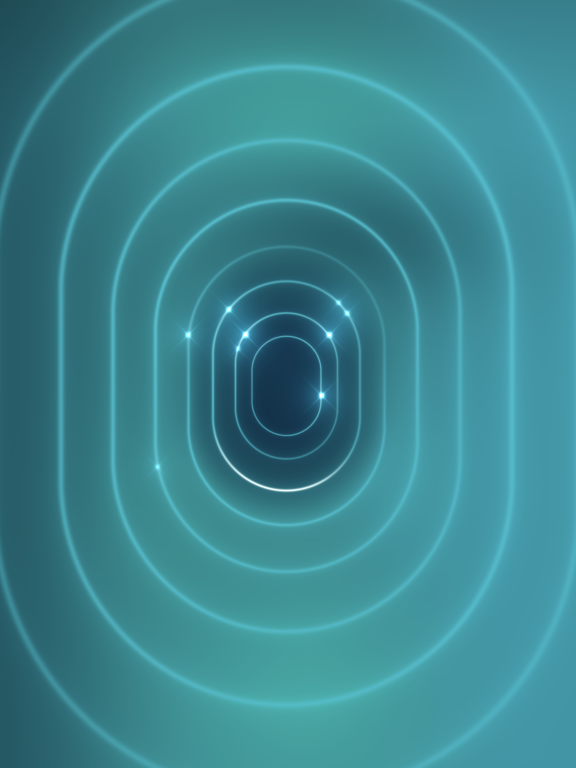
This background is drawn by a WebGL 2 fragment shader. Its source:

```glsl
#version 300 es
precision highp float;
// Teal tunnel of nested glowing capsule rings with small glints around a dark core.
uniform vec2 u_resolution;
out vec4 fragColor;

// Signed distance to an upright capsule of the given half width.
float capsule(vec2 p, float halfWidth) {
  float reach = 0.41 * halfWidth + 0.0013;
  return length(vec2(p.x, p.y - clamp(p.y, -reach, reach))) - halfWidth;
}

// Soft elliptical spot, 1 at its centre.
float spot(vec2 p, vec2 centre, vec2 radius) {
  vec2 d = (p - centre) / radius;
  return exp(-dot(d, d));
}

// Wall colour: dark left side, blue right side, green light above and below.
vec3 backdrop(vec2 p) {
  vec3 col = mix(vec3(0.14, 0.34, 0.385), vec3(0.235, 0.535, 0.56), smoothstep(-0.41, -0.10, p.x));
  col = mix(col, vec3(0.26, 0.585, 0.645), smoothstep(0.02, 0.30, p.x));
  col = mix(col, vec3(0.27, 0.64, 0.625), 0.85 * spot(p, vec2(0.015, 0.36), vec2(0.16, 0.10)));
  col = mix(col, vec3(0.28, 0.65, 0.635), 0.90 * spot(p, vec2(0.02, -0.41), vec2(0.16, 0.15)));
  col = mix(col, vec3(0.24, 0.56, 0.56), 0.6 * spot(p, vec2(-0.14, -0.20), vec2(0.12, 0.14)));
  col *= 1.0 - 0.18 * smoothstep(0.32, 0.56, p.y);
  // Shadow cast up and to the right of the core
  col = mix(col, vec3(0.13, 0.33, 0.375), 0.72 * spot(p, vec2(0.09, 0.185), vec2(0.17, 0.085)));
  col = mix(col, vec3(0.15, 0.36, 0.40), 0.4 * spot(p, vec2(0.0, 0.10), vec2(0.20, 0.13)));
  return mix(col, vec3(0.27, 0.62, 0.66), 0.6 * spot(p, vec2(0.15, -0.125), vec2(0.07, 0.08)));
}

// Bright point: x is its core with crossed rays, y is its wide halo.
vec2 glint(vec2 d) {
  float r = length(d);
  vec2 diagonal = abs(vec2(d.x + d.y, d.x - d.y));
  float rays = exp(-min(diagonal.x, diagonal.y) / 0.0012 - r / 0.012);
  return vec2(exp(-r * r / 0.000011) + 0.28 * rays, exp(-r / 0.017));
}

void main() {
  vec2 p = (gl_FragCoord.xy - 0.5 * u_resolution) / u_resolution.y;
  vec2 q = p + vec2(0.002, 0.0025);
  float pixel = 1.0 / u_resolution.y;
  vec3 col = backdrop(p);

  // Dark core, deepest in the middle
  float core = capsule(q - vec2(-0.004, 0.004), 0.08);
  col = mix(col, vec3(0.115, 0.29, 0.355), 0.94 * (1.0 - smoothstep(0.0, 0.075, core)));
  col = mix(col, vec3(0.075, 0.195, 0.285), 1.0 - smoothstep(-0.06, 0.018, core));

  // Glints: position and strength
  vec3 glints[9] = vec3[9](
    vec3(-0.055, 0.064, 1.0), vec3(0.054, 0.064, 0.95), vec3(-0.077, 0.097, 0.7),
    vec3(0.077, 0.092, 0.5), vec3(0.066, 0.106, 0.4), vec3(0.044, -0.015, 1.0),
    vec3(-0.130, 0.064, 0.6), vec3(-0.065, 0.046, 0.4), vec3(-0.170, -0.108, 0.25));
  vec2 sparkle = vec2(0.0);
  for (int i = 0; i < 9; i++) sparkle += glints[i].z * glint(p - glints[i].xy);
  col += vec3(0.13, 0.32, 0.37) * sparkle.y;

  // Rings: half width, opacity, angle of the brightest side, contrast around the loop
  vec4 rings[8] = vec4[8](
    vec4(0.0449, 0.75, 0.5, 0.2), vec4(0.0664, 0.85, 2.4, 0.5),
    vec4(0.0957, 0.90, 3.3, 0.4), vec4(0.1276, 0.85, -2.1, 0.7),
    vec4(0.1706, 0.92, 2.3, 0.3), vec4(0.2259, 0.80, 3.0, 0.3),
    vec4(0.2936, 0.80, 0.7, 0.2), vec4(0.3802, 0.52, 0.3, 0.2));
  float angle = atan(q.y, q.x);
  for (int i = 0; i < 8; i++) {
    vec4 ring = rings[i];
    float d = capsule(q, ring.x);
    float width = max(0.0006 + 0.0115 * ring.x, 0.7 * pixel);
    float line = exp(-d * d / (width * width));
    float light = ring.y * (1.0 - ring.w * (0.5 - 0.5 * cos(angle - ring.z)));
    vec3 tint = mix(vec3(0.34, 0.74, 0.80), vec3(0.80, 0.98, 1.0), min(0.7 * sparkle.y, 1.0));
    // The third ring turns white along its lower bend
    float whiteArc = i == 2 ? smoothstep(0.55, 1.0, cos(angle + 1.70)) : 0.0;
    tint = mix(tint, vec3(0.93, 1.0, 1.0), whiteArc);
    col += vec3(0.05, 0.11, 0.12) * light * exp(-abs(d) / (3.0 * width));
    col = mix(col, tint, line * max(light, whiteArc));
  }

  col += vec3(0.65, 0.90, 0.95) * sparkle.x;
  fragColor = vec4(clamp(col, 0.0, 1.0), 1.0);
}
```
